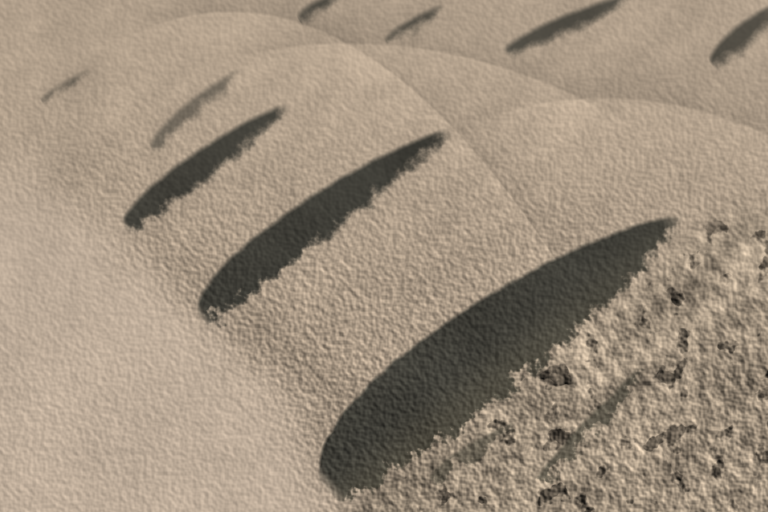
Write a Shadertoy shader that draws this texture.

```glsl
// Sunlit sandy badland mounds with curved shadows raking across their slopes.

const vec3 SAND = vec3(0.70, 0.63, 0.55);
const vec3 PALE_DUST = vec3(0.75, 0.68, 0.605);
const vec3 SHADE = vec3(0.215, 0.212, 0.19);
const vec2 ALONG = vec2(0.777, 0.629);   // direction the slopes climb
const vec2 ACROSS = vec2(-0.629, 0.777);

// Shadow axes: tail.xy, tip.xy
const int SHADOWS = 11;
const vec4 AXIS[SHADOWS] = vec4[](
    vec4(0.655, 0.010, 1.345, 0.578), vec4(0.400, 0.360, 0.890, 0.748),
    vec4(0.248, 0.545, 0.565, 0.796), vec4(0.300, 0.700, 0.475, 0.865),
    vec4(0.080, 0.800, 0.175, 0.863), vec4(0.585, 0.955, 0.675, 1.015),
    vec4(0.753, 0.914, 0.868, 0.990), vec4(0.985, 0.890, 1.250, 1.015),
    vec4(1.395, 0.865, 1.530, 0.995), vec4(1.045, 0.050, 1.260, 0.290),
    vec4(0.840, 0.060, 1.010, 0.180));
// Shadow shape: upper bulge, lower bulge, strength
const vec3 SHAPE[SHADOWS] = vec3[](
    vec3(0.290, 0.040, 1.00), vec3(0.155, 0.012, 1.00),
    vec3(0.085, 0.020, 0.97), vec3(0.055, 0.006, 0.55),
    vec3(0.015, 0.003, 0.75), vec3(0.035, 0.006, 0.85),
    vec3(0.025, 0.011, 0.85), vec3(0.045, 0.017, 0.85),
    vec3(0.060, 0.018, 0.80), vec3(0.026, 0.020, 0.80),
    vec3(0.030, 0.014, 0.65));

vec2 hashGradient(ivec2 cell) {
    uint h = uint(cell.x) * 1597334673u ^ uint(cell.y) * 3812015801u;
    h = (h ^ (h >> 15)) * 2246822519u;
    h ^= h >> 13;
    float angle = float(h & 65535u) / 65536.0 * 6.2832;
    return vec2(cos(angle), sin(angle));
}

float gradientNoise(vec2 p) {
    ivec2 c = ivec2(floor(p));
    vec2 f = fract(p);
    vec2 w = f * f * f * (f * (f * 6.0 - 15.0) + 10.0);
    float a = dot(hashGradient(c), f);
    float b = dot(hashGradient(c + ivec2(1, 0)), f - vec2(1, 0));
    float d = dot(hashGradient(c + ivec2(0, 1)), f - vec2(0, 1));
    float e = dot(hashGradient(c + ivec2(1, 1)), f - vec2(1, 1));
    return mix(mix(a, b, w.x), mix(d, e, w.x), w.y);
}

float fbm(vec2 p) {
    float sum = 0.0, amp = 1.0;
    for (int i = 0; i < 4; i++) {
        sum += amp * gradientNoise(p);
        p = mat2(1.6, 1.2, -1.2, 1.6) * p + 7.3;
        amp *= 0.55;
    }
    return sum;
}

// Slope of the noise towards the sun, so grains gain a lit and a dark side
float relief(vec2 p, float scale) {
    vec2 sunStep = vec2(0.28, 0.22);
    return gradientNoise(p * scale) - gradientNoise(p * scale + sunStep);
}

// Crescent with a crisp upper edge and a ragged lower edge
float crescent(vec2 p, vec4 axis, vec3 shape, float ragged, float soft) {
    vec2 span = axis.zw - axis.xy;
    float len = length(span);
    vec2 dir = span / len;
    vec2 rel = p - axis.xy;
    float t = dot(rel, dir) / len;
    float n = dot(rel, vec2(-dir.y, dir.x));
    float u = clamp(t, 0.0, 1.0);
    float upper = shape.x * pow(u, 0.35) * pow(1.0 - u, 0.75) + ragged * 0.15;
    float lower = -shape.y * 4.0 * u * (1.0 - u) + ragged;
    float ends = smoothstep(0.0, 0.04, t) * smoothstep(1.0, 0.94, t);
    return shape.z * ends * smoothstep(-soft, soft, upper - n)
         * smoothstep(-soft, soft * 2.5, n - lower);
}

// Bright rim below a rounded crest, dimmer ground just behind it
float crestLight(vec2 p, vec2 peak, float bend, float reach) {
    float x = p.x - peak.x;
    float depth = peak.y - bend * x * x - p.y;
    float inside = smoothstep(-0.004, 0.004, depth);
    float rim = 0.05 * exp(-max(depth, 0.0) / 0.10);
    float behind = -0.085 * exp(-max(-depth, 0.0) / 0.055);
    return mix(behind, rim, inside) * smoothstep(-reach, 0.0, x);
}

void mainImage(out vec4 fragColor, in vec2 fragCoord) {
    vec2 p = fragCoord / iResolution.y * vec2(1.5 * iResolution.y / iResolution.x, 1.0);
    vec2 slope = vec2(dot(p, ALONG), dot(p, ACROSS));
    float nearness = smoothstep(0.95, 0.10, p.y);
    float broad = fbm(p * 5.0);
    float medium = fbm(p * 24.0);

    // Dusty valley on the left, and the coarse mound at the lower right
    float valleyEdge = 0.13 + 0.56 * smoothstep(0.75, 0.0, p.y) + 0.06 * broad;
    float valley = smoothstep(0.10, -0.16, p.x - valleyEdge) * smoothstep(0.80, 0.50, p.y);
    float moundSide = dot(p - vec2(0.66, 0.02), ACROSS);
    float mound = smoothstep(0.01, -0.07, moundSide) * smoothstep(0.66, 0.52, p.y);

    // Rolling crests, from the far ridge to the near one
    float light = 0.99 + 0.045 * broad + 0.035 * medium;
    light += crestLight(p, vec2(0.45, 0.977), 1.2, 0.25);
    light += crestLight(p, vec2(0.684, 0.915), 0.53, 0.30) * smoothstep(1.30, 1.05, p.x);
    light += crestLight(p, vec2(1.18, 0.808), 0.70, 0.32);
    light -= 0.07 * nearness * (1.0 - valley) + 0.03 * mound;
    light -= 0.07 * exp(-pow((p.x - valleyEdge - 0.07) / 0.07, 2.0)) * smoothstep(0.7, 0.3, p.y);

    // Grains and ruts
    float grain = relief(p, 75.0) * 0.7 + relief(p + 3.1, 125.0) * 0.8;
    float coarse = relief(p + 5.7, 38.0);
    float grit = mix(0.10, 0.52, nearness) * mix(1.0, 0.35, valley);
    light += grit * grain + mound * 0.35 * coarse;
    float ruts = fbm(vec2(slope.x * 5.0, slope.y * 17.0));
    light += (0.22 * mound + 0.05 * (1.0 - valley)) * ruts;
    float pits = smoothstep(0.28, 0.55, fbm(p * 17.0 + 2.0) + 0.25 * ruts);
    light -= 0.45 * mound * pits;

    vec3 color = mix(SAND, PALE_DUST, valley) * light;
    color = mix(color, color * vec3(0.98, 0.985, 0.98), mound);

    // Cast shadows
    float ragged = mix(0.012, 0.032, nearness) * medium + 0.010 * nearness * grain;
    float soft = mix(0.008, 0.005, nearness);
    float shadow = 0.0;
    for (int i = 0; i < SHADOWS; i++)
        shadow = max(shadow, crescent(p, AXIS[i], SHAPE[i], ragged, soft));
    vec3 shadeColor = SHADE * (1.06 + 0.20 * broad + 0.6 * nearness * grain);
    shadeColor += vec3(0.08, 0.07, 0.05) * smoothstep(0.07, -0.03, moundSide) * nearness;
    color = mix(color, shadeColor, shadow * 0.96);

    fragColor = vec4(clamp(color, 0.0, 1.0), 1.0);
}
```
